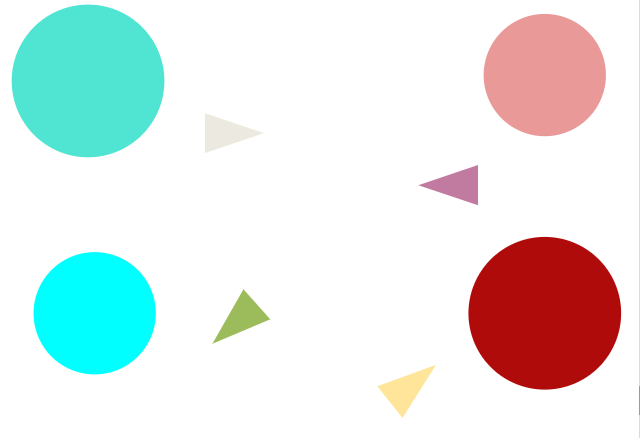
Give the GLSL for this background, as a Shadertoy shader.

```glsl
// Four flat discs and four small triangles on white, with a thin scrollbar line at the right.

// Lengths are in canvas heights, origin at the lower left.
const vec3 WHITE      = vec3(1.0);
const vec3 TURQUOISE  = vec3(0.314, 0.894, 0.827);
const vec3 CYAN       = vec3(0.0, 1.0, 1.0);
const vec3 PINK       = vec3(0.918, 0.600, 0.600);
const vec3 DARK_RED   = vec3(0.690, 0.043, 0.043);
const vec3 BEIGE      = vec3(0.925, 0.918, 0.878);
const vec3 MAUVE      = vec3(0.761, 0.482, 0.627);
const vec3 GREEN      = vec3(0.612, 0.733, 0.353);
const vec3 YELLOW     = vec3(1.0, 0.898, 0.600);
const vec3 TRACK_GREY = vec3(0.80);
const vec3 THUMB_GREY = vec3(0.50);

const float BIG_RADIUS   = 0.1743;
const float SMALL_RADIUS = 0.1396;
const float TRACK_WIDTH  = 0.0016;
const vec2  THUMB_SPAN   = vec2(0.053, 0.118);

float discDistance(vec2 p, vec2 center, float radius) {
    return length(p - center) - radius;
}

float segmentDistance(vec2 p, vec2 a, vec2 b) {
    vec2 ap = p - a, ab = b - a;
    return length(ap - ab * clamp(dot(ap, ab) / dot(ab, ab), 0.0, 1.0));
}

float cross2(vec2 a, vec2 b) {
    return a.x * b.y - a.y * b.x;
}

// Signed distance, negative inside, for either winding order.
float triangleDistance(vec2 p, vec2 a, vec2 b, vec2 c) {
    float edge = min(segmentDistance(p, a, b),
                 min(segmentDistance(p, b, c), segmentDistance(p, c, a)));
    float winding = sign(cross2(b - a, c - a));
    float side = winding * cross2(b - a, p - a);
    side = min(side, winding * cross2(c - b, p - b));
    side = min(side, winding * cross2(a - c, p - c));
    return side > 0.0 ? -edge : edge;
}

// Blends a flat colour over the canvas with a one-pixel soft edge.
void paint(inout vec3 color, vec3 fill, float dist) {
    color = mix(color, fill, clamp(0.5 - dist * iResolution.y, 0.0, 1.0));
}

void mainImage(out vec4 fragColor, in vec2 fragCoord) {
    vec2 p = fragCoord / iResolution.y;
    float rightEdge = iResolution.x / iResolution.y;
    vec3 color = WHITE;

    // Corner discs
    paint(color, TURQUOISE, discDistance(p, vec2(0.2010, 0.8152), BIG_RADIUS));
    paint(color, PINK,      discDistance(p, vec2(1.2438, 0.8286), SMALL_RADIUS));
    paint(color, CYAN,      discDistance(p, vec2(0.2162, 0.2848), SMALL_RADIUS));
    paint(color, DARK_RED,  discDistance(p, vec2(1.2438, 0.2848), BIG_RADIUS));

    // Scattered triangles
    paint(color, BEIGE, triangleDistance(p,
        vec2(0.4680, 0.7415), vec2(0.4680, 0.6505), vec2(0.6025, 0.6960)));
    paint(color, MAUVE, triangleDistance(p,
        vec2(1.0914, 0.6233), vec2(1.0914, 0.5314), vec2(0.9550, 0.5771)));
    paint(color, GREEN, triangleDistance(p,
        vec2(0.5558, 0.3395), vec2(0.6171, 0.2710), vec2(0.4850, 0.2152)));
    paint(color, YELLOW, triangleDistance(p,
        vec2(0.9955, 0.1670), vec2(0.8614, 0.1181), vec2(0.9190, 0.0457)));

    // Scrollbar track and thumb
    float track = rightEdge - TRACK_WIDTH - p.x;
    float thumb = max(THUMB_SPAN.x - p.y, p.y - THUMB_SPAN.y);
    paint(color, TRACK_GREY, track);
    paint(color, THUMB_GREY, max(track, thumb));

    fragColor = vec4(color, 1.0);
}
```
